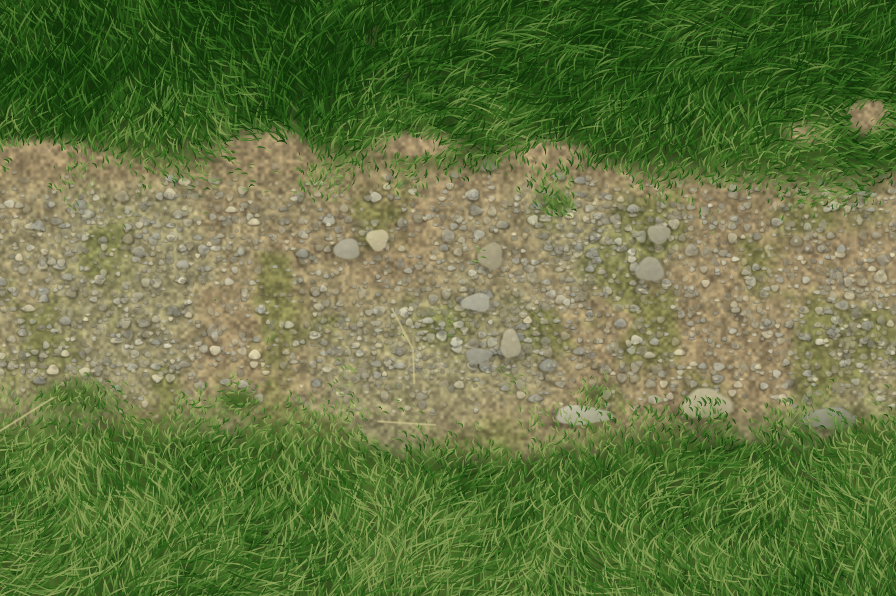
Write a Shadertoy shader that draws this texture.

```glsl
const vec3 GRASS_DARK = vec3(.06, .20, .03);
const vec3 GRASS_MID = vec3(.20, .41, .11);
const vec3 GRASS_LIGHT = vec3(.50, .60, .31);
const vec3 DIRT = vec3(.60, .57, .42);
const vec3 CLAY = vec3(.61, .54, .40);
const vec3 MOSS = vec3(.44, .47, .24);
const vec3 STONE_GREY = vec3(.72, .72, .65);
const vec3 STONE_WARM = vec3(.76, .72, .58);
const vec3 STRAW = vec3(.80, .76, .55);
const float BLADE_CELL = .026;
const int BLADE_LAYERS = 11;
const int PEBBLE_LAYERS = 4;
const int BARE_COUNT = 7;

// Large stones: centre, radii
const vec4 BOULDERS[12] = vec4[12](
  vec4(.824, .57, .02, .022), vec4(1.09, .547, .024, .02),
  vec4(.8, .492, .024, .015), vec4(.856, .422, .017, .024),
  vec4(.803, .404, .021, .013), vec4(.582, .582, .022, .017),
  vec4(.633, .598, .018, .018), vec4(.977, .303, .048, .016),
  vec4(1.186, .322, .042, .025), vec4(1.39, .297, .046, .018),
  vec4(.82, .723, .013, .011), vec4(1.105, .607, .019, .016));
// Bare soil, then tufts: centre, radii
const vec4 PATCHES[12] = vec4[12](
  vec4(.44, .75, .075, .035), vec4(.7, .76, .065, .02),
  vec4(.92, .742, .055, .028), vec4(1.46, .805, .045, .03),
  vec4(.07, .742, .09, .02), vec4(1.01, .685, .05, .025),
  vec4(1.35, .775, .035, .02),
  vec4(.85, .37, .06, .03), vec4(1., .345, .04, .03),
  vec4(.4, .33, .04, .025), vec4(.12, .345, .09, .04),
  vec4(.94, .655, .04, .025));

float hash(vec2 p) { return fract(sin(dot(p, vec2(127.1, 311.7))) * 43758.5); }

float noise(vec2 p) {
  vec2 i = floor(p), f = fract(p);
  f = f * f * (3. - 2. * f);
  return mix(mix(hash(i), hash(i + vec2(1, 0)), f.x),
             mix(hash(i + vec2(0, 1)), hash(i + 1.), f.x), f.y);
}

float fbm(vec2 p) {
  float sum = 0., amp = .53;
  for (int i = 0; i < 4; i++) { sum += amp * noise(p); p = p * 2.03 + 7.1; amp *= .5; }
  return sum;
}

float segment(vec2 p, vec2 a, vec2 b) {
  vec2 d = b - a;
  return length(p - a - d * clamp(dot(p - a, d) / dot(d, d), 0., 1.));
}

// Lit ellipse with a contact shadow
void addStone(inout vec3 col, vec2 r, vec2 radii, float seed, float strength, float px) {
  vec2 q = r / radii;
  float d = length(q) - 1. + .1 * sin(3. * atan(q.y, q.x) + seed * 20.);
  float soft = max(px / min(radii.x, radii.y), .12);
  col *= 1. - .24 * strength * smoothstep(.5, 0., d + .2 * q.y);
  vec3 tint = mix(STONE_GREY, STONE_WARM, fract(seed * 7.3)) * (.76 + .4 * fract(seed * 13.7));
  tint *= .98 + .08 * clamp(dot(q, vec2(-.3, .8)), -1., 1.);
  col = mix(col, tint, strength * (1. - smoothstep(-soft, soft, d)));
}

vec3 track(vec2 p, float grain, float px) {
  float broad = fbm(p * 5. + 3.);
  vec3 col = mix(DIRT, CLAY, smoothstep(.35, .75, broad));
  col = mix(col, MOSS, .6 * smoothstep(.45, .7, fbm(p * 11. + 21.)));
  col = mix(col, CLAY, smoothstep(.66, .72, p.y));
  col *= .62 + .4 * grain + .36 * noise(p * 170.);
  // Gravel thins towards the verges and the left
  float density = smoothstep(.28, .4, p.y) * (1. - smoothstep(.65, .72, p.y));
  density *= (.42 + .22 * p.x) * mix(1.15, .65, smoothstep(.4, .7, broad));
  for (int k = 0; k < PEBBLE_LAYERS; k++) {
    float cell = .031 - .0067 * float(k);
    float chance = density * (k == 0 ? .22 : .85);
    vec2 q = p / cell + float(k) * 13.7;
    for (int n = 0; n < 9; n++) {
      vec2 c = floor(q) + vec2(n % 3 - 1, n / 3 - 1);
      float h = hash(c), seed = hash(c + 41.3);
      float strength = (.4 + .55 * seed) * smoothstep(h - .04, h + .04, chance);
      if (strength < .01) continue;
      vec2 centre = c + .2 + .6 * vec2(hash(c + 5.1), hash(c + 9.7));
      vec2 radii = vec2(.22 + .2 * seed, .18 + .18 * hash(c + 17.9));
      addStone(col, (q - centre) * cell, radii * cell, seed, strength, px);
    }
  }
  return col * (.9 + .2 * noise(p * 140. + 5.));
}

void addBlades(inout vec3 col, vec2 p, float cover, float height, float light, float px) {
  float lean = (noise(p * 5. + 2.) - .5) * 2.6 + .15, soft = .6 * px / BLADE_CELL;
  for (int k = 0; k < BLADE_LAYERS; k++) {
    vec2 q = p / BLADE_CELL + float(k) * vec2(17.37, 9.61);
    for (int n = 0; n < 9; n++) {
      vec2 c = floor(q) + vec2(n % 3 - 1, n / 3 - 1);
      float h = hash(c + 3.7), tone = hash(c + 29.1);
      float angle = lean + (h - .5) * 2.;
      vec2 dir = vec2(sin(angle), cos(angle));
      vec2 r = q - c - .2 - .6 * vec2(tone, hash(c + 61.3));
      float t = dot(r, dir) / (height * (.6 + .45 * h));
      float side = abs(dot(r, vec2(dir.y, -dir.x)) - (tone - .5) * .3 * t * t);
      float width = .06 * (1. - .7 * min(abs(t), 1.));
      float alpha = 1. - smoothstep(width - soft, width + soft, side);
      alpha *= 1. - smoothstep(.85, 1., abs(t));
      alpha *= smoothstep(h - .1, h + .1, cover * 1.25 - .1);
      float shine = light + .95 * (tone - .5) + .25 * (float(k) / float(BLADE_LAYERS) - .5) + .15 * t;
      vec3 blade = mix(GRASS_DARK, GRASS_MID, clamp(shine * 2., 0., 1.));
      blade = mix(blade, GRASS_LIGHT, clamp(shine * 2. - 1., 0., 1.2));
      col = mix(col, blade, .9 * alpha);
    }
  }
}

void mainImage(out vec4 fragColor, in vec2 fragCoord) {
  float px = 1. / iResolution.y;
  vec2 p = fragCoord * px;
  float grain = fbm(p * 45.), mottle = fbm(p * 16.) - .5;
  // Depth into the verges
  float upper = .7 - .025 * smoothstep(.7, 1.4, p.x) + .015 * (1. - smoothstep(0., .4, p.x));
  float across = (p.x - .82) / .27;
  float depth = max(p.y - upper, .315 - .045 * exp(-across * across) - p.y);
  float edge = clamp(depth, -.07, .07);
  vec3 col = track(p, grain, px);
  for (int i = 0; i < 12; i++) {
    vec4 s = PATCHES[i], b = BOULDERS[i];
    vec2 q = (p - s.xy) / s.zw;
    edge += (i < BARE_COUNT ? -.11 : .08) * exp(-dot(q, q));
    addStone(col, p - b.xy + (grain - .5) * .005, b.zw, hash(b.xy), .8, px);
  }
  float cover = smoothstep(-.045, .045, edge + mottle * .15 + (grain - .5) * .06);
  // Grass: dark above, paler below
  if (cover > .01) {
    float light = p.y > .5 ? .5 - .26 * smoothstep(.76, .9, p.y) : .74 - .1 * p.x;
    light += (fbm(p * 6. + 11.) - .5) * .6 + mottle * .4;
    light += .18 * (1. - smoothstep(-.02, .07, depth));
    vec3 soil = mix(GRASS_DARK, mix(GRASS_MID, MOSS, .6), clamp(light * 1.1, 0., 1.));
    col = mix(col, soil * (.6 + .6 * grain), cover * smoothstep(-.03, .07, edge));
    addBlades(col, p, cover, mix(.35, 1., smoothstep(0., .13, depth)), light, px);
  }
  // Dry stalks
  vec2 bend = vec2(.693, .414);
  float stalk = min(segment(p, vec2(.658, .482), bend), segment(p, bend, vec2(.695, .357)));
  stalk = min(stalk, segment(p, vec2(.635, .293), vec2(.73, .287)));
  stalk = min(stalk, segment(p, vec2(0, .277), vec2(.088, .332)));
  col = mix(col, STRAW, .8 * (1. - smoothstep(.0015 - px, .0015 + px, stalk)));
  fragColor = vec4(clamp(col, 0., 1.), 1.);
}
```
